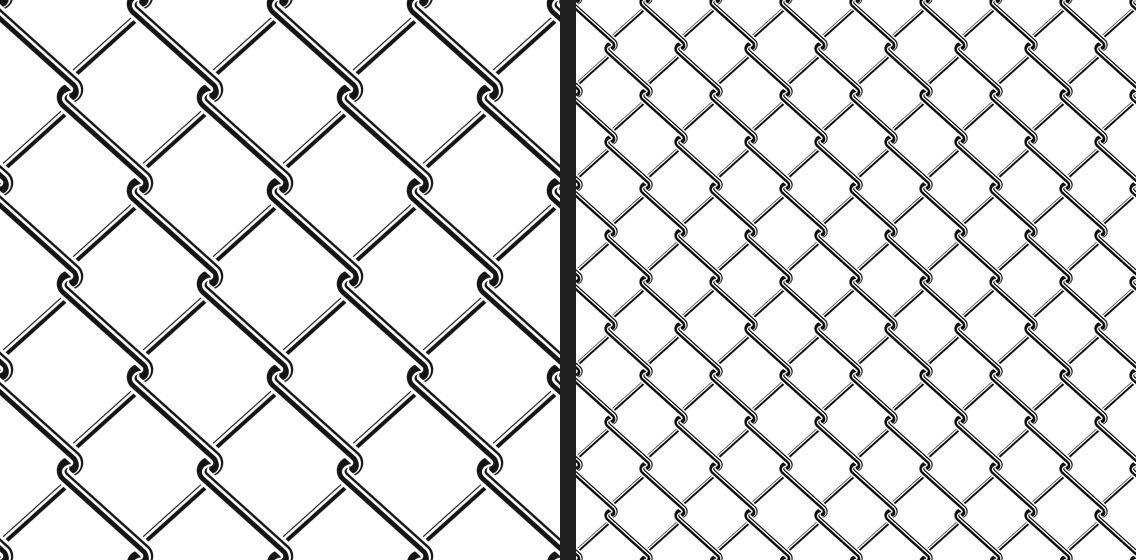
Left: one tile. Right: repeated 2 by 2.
A three.js fragment shader for this pattern:

```glsl
// Chain-link fence in black ink on white: 4 by 3 staggered cells.
// Front wires are straight strands with an arc hook at each end, shaded
// across their width; rear wires are pairs of lines cut short of the front.

varying vec2 vUv;

// Soft step over about one and a half screen pixels.
float edge(float x) {
  float soft = 0.75 * fwidth(vUv.x) * 12.0;
  return smoothstep(-soft, soft, x);
}

// Ink coverage between two offsets; keeps its weight when very thin.
float stripe(float x, float low, float high) {
  return edge(x - low) - edge(x - high);
}

// Position relative to the nearest repeat of a centre, in a 3 by 4 cell.
vec2 repeatAround(vec2 p, vec2 centre) {
  vec2 cell = vec2(3.0, 4.0);
  return mod(p - centre + 0.5 * cell, cell) - 0.5 * cell;
}

// Wire falling to the right, hooked around the joint at both ends.
float frontWire(vec2 q) {
  vec2 along = normalize(vec2(1.0, -0.9));
  vec2 uv = vec2(dot(q, along), dot(q, vec2(-along.y, along.x)));

  // Half a turn maps the lower hook onto the upper one.
  float side = uv.x < 0.0 ? 1.0 : -1.0;
  vec2 fromHook = side * uv - vec2(-1.163, 0.187);
  bool inHook = fromHook.x < 0.0;
  float across = side * (inHook ? 0.187 - length(fromHook) : side * uv.y);
  float bend = inHook ? atan(-fromHook.x, -fromHook.y) : 0.0;
  float taper = smoothstep(0.4, 2.0, bend);

  // Broad shadow, white highlight and thin outline; the shadow swells at the tip.
  float shadow = -0.003 + 0.055 * taper;
  float outline = 0.055 + (side > 0.0 ? 0.052 : 0.02) * taper;
  float ink = stripe(across, -0.107, shadow) + stripe(across, outline, 0.107);

  // Trim the tip beside the neighbouring strand and inside the joint.
  float tip = edge(0.12 - fromHook.y);
  float inner = edge(-(fromHook.y + 1.2 * min(fromHook.x, 0.0)) / 1.56);
  return ink * tip * inner;
}

// Wire rising to the right behind the joints: a heavy and a hairline edge.
float rearWire(vec2 q) {
  float across = dot(q, normalize(vec2(-0.9, 1.0)));
  float ink = stripe(across, -0.07, 0.015) + stripe(across, 0.073, 0.097);
  return ink * edge(0.83 - abs(dot(q, normalize(vec2(0.9, 1.0)))));
}

void main() {
  vec2 p = vUv * 12.0;
  float ink = 0.0;

  // Two staggered joints per cell, each starting one wire of either kind.
  for (int i = 0; i < 2; i++) {
    vec2 joint = float(i) * vec2(1.5, 2.0);
    ink = max(ink, frontWire(repeatAround(p, joint + vec2(0.75, -1.0))));
    ink = max(ink, rearWire(repeatAround(p, joint + vec2(0.75, 1.0))));
  }

  gl_FragColor = vec4(mix(vec3(1.0), vec3(0.08), clamp(ink, 0.0, 1.0)), 1.0);
}
```
